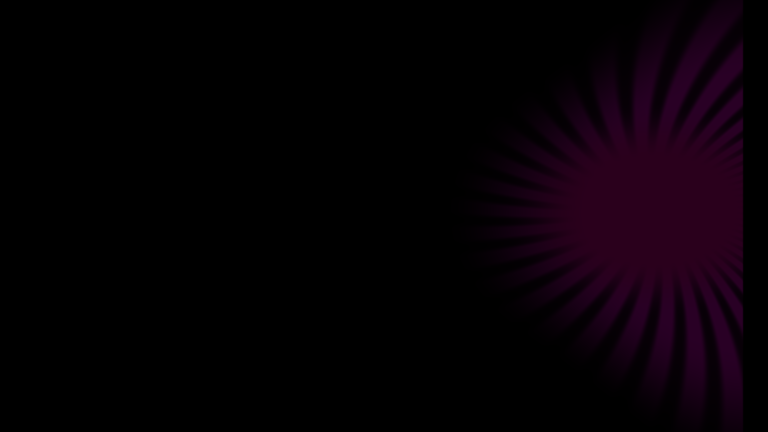
Reproduce this background procedurally as a Shadertoy shader.

```glsl
#define BURST_CENTER vec2(1.516, 0.514)
#define BURST_SQUASH 1.5
#define CORE_RADIUS 0.175
#define RAY_COUNT 40.0
#define RAY_TWIST 0.35
#define RAY_PHASE 5.5
#define GLOW_CENTER vec2(1.72, 0.507)
#define GLOW_WIDTH 0.70
#define RIGHT_EDGE 1.72
#define CORE_COLOR vec3(0.165, 0.0, 0.110)
#define RAY_COLOR vec3(0.160, 0.0, 0.145)

// Twisted rays, packed more tightly toward the right; 0 is a dark gap
float rays(vec2 q, float radius) {
    float angle = atan(q.y, q.x) + RAY_TWIST * radius;
    float phase = RAY_COUNT * angle + 16.0 * sin(angle) + 3.0 * sin(2.0 * angle);
    float wave = 0.5 - 0.5 * cos(phase + RAY_PHASE);
    return smoothstep(0.0, 0.75, wave);
}

// Soft half-oval that opens out toward the right
float glow(vec2 p) {
    float halfHeight = mix(0.43, 0.625, smoothstep(1.2, 1.75, p.x));
    vec2 d = (p - GLOW_CENTER) / vec2(GLOW_WIDTH, halfHeight);
    return 1.0 - smoothstep(0.5, 1.0, length(d));
}

void mainImage(out vec4 fragColor, in vec2 fragCoord) {
    vec2 p = fragCoord / iResolution.y;
    vec2 q = (p - BURST_CENTER) * vec2(1.0, BURST_SQUASH);
    float radius = length(q);

    // Solid core dissolving into rays
    float spread = smoothstep(CORE_RADIUS, CORE_RADIUS + 0.2, radius);
    float light = mix(1.0, rays(q, radius), 0.8 * spread);
    vec3 color = mix(CORE_COLOR, RAY_COLOR, spread) * light * glow(p);

    // Straight cut on the right
    float pixel = 1.0 / iResolution.y;
    color *= 1.0 - smoothstep(RIGHT_EDGE - pixel, RIGHT_EDGE + pixel, p.x);

    fragColor = vec4(color, 1.0);
}
```
